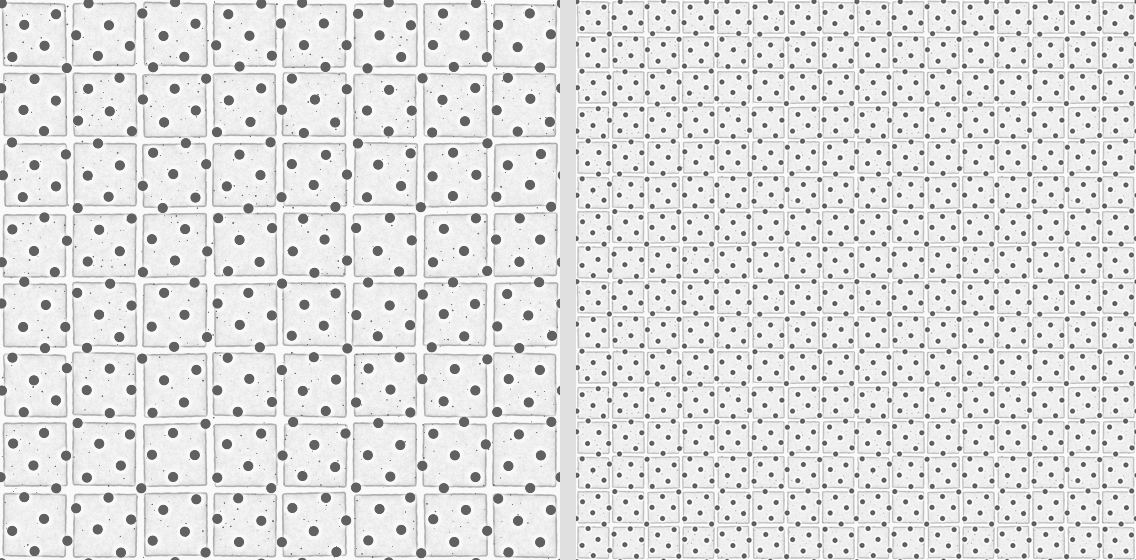
Left, the tile; right, the same tile 2 across and 2 down.
Reproduce this pattern procedurally as a Shadertoy shader.

```glsl
vec2 hash(vec2 p) {
    vec3 q = fract(p.xyx * vec3(0.1031, 0.1030, 0.0973));
    q += dot(q, q.yzx + 33.33);
    return fract((q.xx + q.yz) * q.zy);
}

// Distance to the nearest feature point, wrapping after count cells
float cellular(vec2 uv, float count) {
    vec2 p = uv * count, id = floor(p), f = fract(p);
    float nearest = 2.0;
    for (int y = -1; y <= 1; y++)
        for (int x = -1; x <= 1; x++) {
            vec2 o = vec2(x, y);
            nearest = min(nearest, length(o + hash(mod(id + o, count) + count) - f));
        }
    return nearest;
}

float roundBox(vec2 p, float halfSize, float radius) {
    vec2 d = abs(p) - halfSize + radius;
    return length(max(d, 0.0)) + min(max(d.x, d.y), 0.0) - radius;
}

// Slightly skewed tile in an 8 by 8 grid
float tileDistance(vec2 uv) {
    vec2 p = uv * 8.0, id = floor(p);
    vec2 skew = (hash(id + 11.0) - 0.5) * 0.045;
    vec2 q = fract(p) - 0.5 - (hash(id + 37.0) - 0.5) * 0.025;
    q += skew * q.yx;
    return roundBox(q, 0.446 + 0.008 * hash(id + 53.0).x, 0.035);
}

// Staggered diagonal rows of dots, 13 rows per wrap
float dotDistance(vec2 uv) {
    vec2 p = uv * 52.0 - vec2(0.16, -0.27);
    float n = round((p.x + p.y) / 4.0);
    float row = mod(n + 6.0, 13.0) - 6.0;
    float along = 4.0 * round((p.x - p.y - 2.0 * row) / 4.0) + 2.0 * row;
    vec2 center = 0.5 * vec2(4.0 * n + along, 4.0 * n - along);
    vec2 jitter = (hash(mod(center, 52.0) + 71.0) - 0.5) * 0.22;
    return length(p - center - jitter) - 0.47;
}

// Sparse specks, denser on some tiles
float specks(vec2 uv, float inside) {
    vec2 p = uv * 64.0, id = floor(p);
    vec2 pick = hash(id + 101.0);
    float density = mix(0.13, 0.2 + 0.17 * hash(floor(uv * 8.0) + 83.0).x, inside);
    float radius = mix(0.04, 0.105, pick.y * pick.y);
    float d = length(fract(p) - 0.15 - 0.7 * hash(id + 211.0)) - radius;
    float aa = 64.0 / iResolution.y;
    return step(pick.x, density) * (1.0 - smoothstep(-0.5 * aa, 0.5 * aa, d));
}

void mainImage(out vec4 fragColor, in vec2 fragCoord) {
    vec2 uv = fragCoord / iResolution.xy;
    float grain = cellular(uv, 232.0);
    float mottle = cellular(uv, 80.0);
    float aa = 8.0 / iResolution.y;

    // Tile face with a worn edge
    float edge = tileDistance(uv) + 0.008 * (mottle - 0.5);
    float inside = 1.0 - smoothstep(-0.5 * aa, 0.5 * aa, edge);
    float halo = 1.0 - smoothstep(0.1, 0.55, dotDistance(uv));
    float face = 0.932 - 0.055 * (grain - 0.5) - 0.035 * (mottle - 0.5);
    face -= 0.11 * exp(min(edge, 0.0) / 0.035);
    face = mix(face, 0.985, 0.9 * halo);
    float shade = mix(0.982 - 0.012 * grain, face, inside);

    // Thin dark outline
    float outline = 1.0 - smoothstep(0.002, 0.007 + aa, abs(edge + 0.007));
    shade = mix(shade, 0.6, outline * (0.8 - 0.3 * mottle) * (1.0 - 0.45 * halo));

    // Specks and large dots
    shade = mix(shade, 0.36, 0.9 * specks(uv, inside));
    float dotAa = 52.0 / iResolution.y;
    shade = mix(0.38, shade, smoothstep(-0.5 * dotAa, 0.5 * dotAa, dotDistance(uv)));

    fragColor = vec4(vec3(shade), 1.0);
}
```
